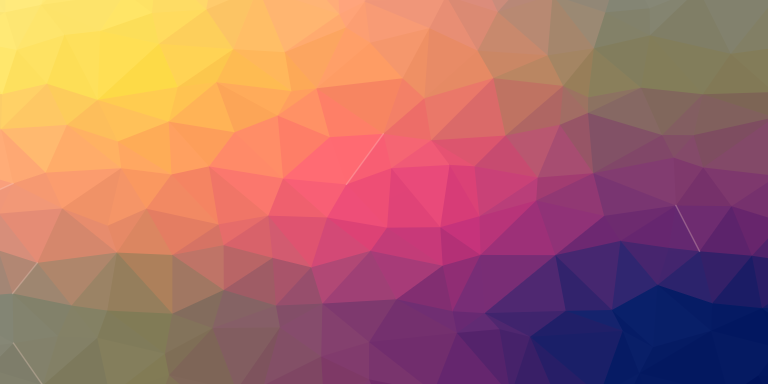
Write a WebGL 1 fragment shader that draws this background.

```glsl
precision highp float;
// Low-poly mesh of flat triangles, shaded from yellow through pink to navy.
uniform vec2 u_resolution;

const vec2 GRID = vec2(14.0, 9.0);
const float JITTER = 0.72;

const vec3 CREAM = vec3(1.00, 0.92, 0.50);
const vec3 YELLOW = vec3(1.00, 0.86, 0.28);
const vec3 CORAL = vec3(1.00, 0.36, 0.46);
const vec3 MAGENTA = vec3(0.80, 0.20, 0.48);
const vec3 INDIGO = vec3(0.04, 0.13, 0.42);
const vec3 NAVY = vec3(0.00, 0.08, 0.36);

float hash(vec2 p) {
  vec3 q = fract(vec3(p.xyx) * 0.1031);
  q += dot(q, q.yzx + 33.33);
  return fract((q.x + q.y) * q.z);
}

float ramp(float from, float to, float t) {
  return clamp((t - from) / (to - from), 0.0, 1.0);
}

vec3 palette(float t) {
  vec3 color = mix(CREAM, YELLOW, ramp(0.0, 0.2, t));
  color = mix(color, CORAL, ramp(0.2, 0.45, t));
  color = mix(color, MAGENTA, ramp(0.45, 0.6, t));
  color = mix(color, INDIGO, ramp(0.6, 0.8, t));
  return mix(color, NAVY, ramp(0.8, 1.0, t));
}

// Average of one palette running rightward and one running downward.
vec3 gradient(vec2 uv) {
  return 0.5 * (palette(uv.x) + palette(1.0 - uv.y));
}

// Jittered grid point, in canvas units.
vec2 meshPoint(vec2 id, vec2 canvas) {
  vec2 offset = vec2(hash(id + 17.0), hash(id + 71.0)) - 0.5;
  return (id + JITTER * offset) / GRID * canvas;
}

// Signed distance to the line a-b, positive on its left.
float lineSide(vec2 p, vec2 a, vec2 b) {
  vec2 e = b - a;
  vec2 q = p - a;
  return (e.x * q.y - e.y * q.x) / max(length(e), 1e-5);
}

float segmentDistance(vec2 p, vec2 a, vec2 b) {
  vec2 e = b - a;
  float t = clamp(dot(p - a, e) / max(dot(e, e), 1e-5), 0.0, 1.0);
  return length(p - a - e * t);
}

// Flat facet colour weighted by its antialiased coverage.
vec4 facet(vec2 p, vec2 a, vec2 b, vec2 c, vec2 canvas, float pixel) {
  float inside = min(lineSide(p, a, b), min(lineSide(p, b, c), lineSide(p, c, a)));
  float coverage = clamp(0.5 + inside / pixel, 0.0, 1.0);
  vec2 center = (a + b + c) / 3.0;
  float tone = 0.025 * (hash(center * 91.0 + 50.0) - 0.5);
  return vec4(gradient(center / canvas) + tone, 1.0) * coverage;
}

void main() {
  vec2 uv = gl_FragCoord.xy / u_resolution;
  vec2 canvas = vec2(u_resolution.x / u_resolution.y, 1.0);
  vec2 p = uv * canvas;
  float pixel = 1.0 / u_resolution.y;
  vec2 cell = floor(uv * GRID);

  vec4 total = vec4(gradient(uv), 1.0) * 0.001;
  float seam = 0.0;
  for (int j = -1; j <= 1; j++) {
    for (int i = -1; i <= 1; i++) {
      vec2 id = cell + vec2(float(i), float(j));
      vec2 a = meshPoint(id, canvas);
      vec2 b = meshPoint(id + vec2(1.0, 0.0), canvas);
      vec2 c = meshPoint(id + vec2(1.0, 1.0), canvas);
      vec2 d = meshPoint(id + vec2(0.0, 1.0), canvas);

      // Turn the quad so that a-c is its shorter diagonal.
      if (distance(b, d) < distance(a, c)) {
        vec2 first = a;
        a = b;
        b = c;
        c = d;
        d = first;
      }
      total += facet(p, a, b, c, canvas, pixel);
      total += facet(p, a, c, d, canvas, pixel);

      // A few diagonals catch a pale hairline.
      float lit = step(0.955, hash(id + 133.0));
      float line = 1.0 - smoothstep(0.0, 0.001 + pixel, segmentDistance(p, a, c));
      seam = max(seam, lit * line);
    }
  }

  vec3 color = total.rgb / total.a;
  color = mix(color, vec3(1.0, 0.85, 0.8), 0.3 * seam);
  gl_FragColor = vec4(clamp(color, 0.0, 1.0), 1.0);
}
```
